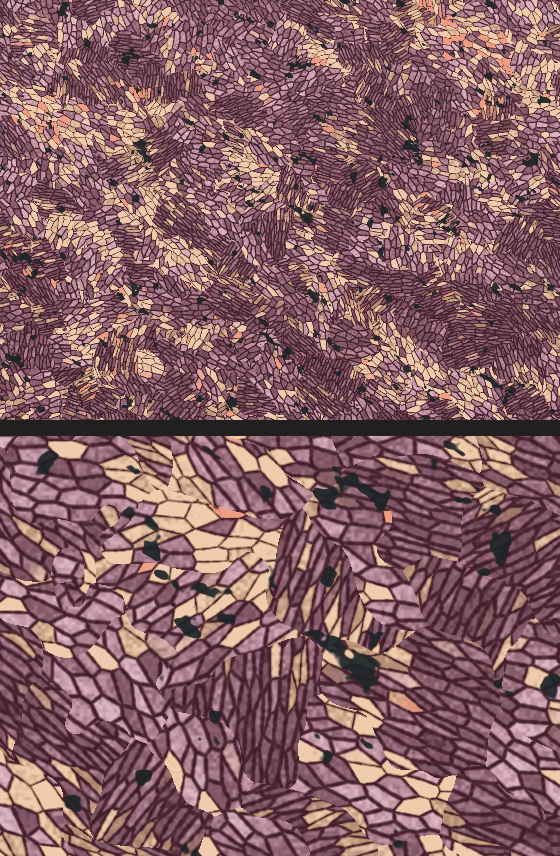
Top: the whole. Bottom: its middle third, enlarged.
Reproduce this texture procedurally as a WebGL 2 fragment shader.

```glsl
#version 300 es
precision highp float;
// Etched metal microstructure: needle-shaped grains in patches of shared direction.
// A coarse Voronoi picks each patch's angle and fineness, a stretched Voronoi inside
// it draws the grains, and noise fields place the warm, pink and dark inclusions.

uniform vec2 u_resolution;
out vec4 fragColor;

// Sizes are in canvas heights
const float PATCH_SIZE = 0.085;
const vec2 COARSE_GRAIN = vec2(0.024, 0.0125);   // length, width
const vec2 FINE_GRAIN = vec2(0.028, 0.0072);
const float FLOW_ANGLE = -0.6;                   // main direction of the structure
const float ANGLE_SPREAD = 1.9;
const float JITTER = 0.85;
const float GAP = 0.0002;                        // etched seam between grains
const float EDGE = 0.0026;
const float WARM_LEVEL = 0.61;
const float PINK_LEVEL = 0.80;
const float PIT_LEVEL = 0.745;
const float SPECKLE = 0.34;

const vec3 SHADOW = vec3(0.25, 0.10, 0.16);
const vec3 PLUM = vec3(0.31, 0.16, 0.21);
const vec3 MAUVE = vec3(0.51, 0.34, 0.40);
const vec3 LILAC = vec3(0.75, 0.57, 0.63);
const vec3 PALE = vec3(0.87, 0.72, 0.76);
const vec3 BROWN = vec3(0.48, 0.33, 0.23);
const vec3 TAN = vec3(0.71, 0.55, 0.45);
const vec3 CREAM = vec3(0.94, 0.80, 0.68);
const vec3 PINK = vec3(0.95, 0.58, 0.49);
const vec3 PIT = vec3(0.11, 0.14, 0.15);

vec2 hash2(vec2 p) {
    vec3 q = fract(p.xyx * vec3(0.1031, 0.1030, 0.0973));
    q += dot(q, q.yzx + 33.33);
    return fract((q.xx + q.yz) * q.zy);
}

float noise(vec2 p) {
    vec2 i = floor(p), f = fract(p);
    f = f * f * (3.0 - 2.0 * f);
    float low = mix(hash2(i).x, hash2(i + vec2(1, 0)).x, f.x);
    float high = mix(hash2(i + vec2(0, 1)).x, hash2(i + vec2(1, 1)).x, f.x);
    return mix(low, high, f.y);
}

float fbm(vec2 p) {
    return 0.55 * noise(p) + 0.3 * noise(p * 2.1 + 17.0) + 0.15 * noise(p * 4.3 + 41.0);
}

// Takes a vector into the frame whose x axis lies along the angle
mat2 frame(float angle) {
    float c = cos(angle), s = sin(angle);
    return mat2(c, -s, s, c);
}

vec2 site(vec2 cell, vec2 seed) {
    return cell + 0.5 + JITTER * (hash2(cell + seed) - 0.5);
}

// Offset to the closest site; id receives its cell
vec2 nearestSite(vec2 q, vec2 seed, out vec2 id) {
    vec2 best = vec2(9.0);
    for (int y = -1; y <= 1; y++)
    for (int x = -1; x <= 1; x++) {
        vec2 cell = floor(q) + vec2(x, y);
        vec2 d = site(cell, seed) - q;
        if (dot(d, d) < dot(best, best)) { best = d; id = cell; }
    }
    return best;
}

// Distance to the grain border, measured in canvas units
float borderDistance(vec2 q, vec2 seed, vec2 id, vec2 a, vec2 size) {
    float dist = 1.0;
    for (int y = -2; y <= 2; y++)
    for (int x = -2; x <= 2; x++) {
        if (x == 0 && y == 0) continue;
        vec2 b = site(id + vec2(x, y), seed) - q;
        dist = min(dist, 0.5 * (dot(b, b) - dot(a, a)) / length((b - a) / size));
    }
    return dist;
}

vec3 ramp(vec3 c0, vec3 c1, vec3 c2, vec3 c3, float t) {
    vec3 low = mix(c0, c1, smoothstep(-0.2, 0.15, t));
    return mix(mix(low, c2, smoothstep(0.1, 0.5, t)), c3, smoothstep(0.5, 0.95, t));
}

void main() {
    float px = 1.0 / u_resolution.y;
    vec2 p = gl_FragCoord.xy * px;
    mat2 flow = frame(FLOW_ANGLE);

    // Patch: shared direction and fineness, with a ragged outline
    vec2 warp = vec2(noise(p * 28.0), noise(p * 28.0 + 60.0)) - 0.5;
    vec2 patchId;
    nearestSite(flow * (p + 0.05 * warp) * vec2(0.8, 1.3) / PATCH_SIZE, vec2(5.0), patchId);
    vec2 r = hash2(patchId + 71.0), s = hash2(patchId + 133.0);
    float fine = smoothstep(0.4, 0.8, 0.6 * s.x + 0.55 * fbm(p * 4.5 + 9.0));
    float patchFine = smoothstep(0.35, 0.8, s.x);

    // Grains
    vec2 size = mix(COARSE_GRAIN, FINE_GRAIN, patchFine);
    mat2 lath = frame(FLOW_ANGLE + ANGLE_SPREAD * (r.x + r.y - 1.0));
    vec2 seed = floor(s * 300.0), id;
    vec2 q = lath * (p + 0.004 * warp.yx) / size;
    vec2 a = nearestSite(q, seed, id);
    float border = borderDistance(q, seed, id, a, size);
    vec2 h = hash2(id + seed + 211.0), k = hash2(id + seed + 389.0);
    vec2 centre = p + (a * size) * lath;

    // Warm streaks along the flow, chosen grain by grain
    float field = fbm(flow * centre * vec2(7.0, 19.0) + 30.0);
    float warm = smoothstep(-0.02, 0.03, field + 0.5 * (h.y - 0.5) - 0.08 * fine - WARM_LEVEL);
    float pinkField = fbm(flow * centre * vec2(13.0, 24.0) + 80.0) - 0.05 * p.x;
    float pink = warm * smoothstep(0.0, 0.04, pinkField + 0.5 * (k.x - 0.5) - PINK_LEVEL + 0.06);

    // Tone: seams, grain brightness, broad shading and surface speckle
    float cover = smoothstep(GAP, GAP + max(EDGE, px), border + 0.0006 * warm);
    float tone = cover * (0.5 + 0.6 * h.x + 0.22 * warm) * (1.0 - 0.3 * fine);
    tone += 0.12 * (p.y - 0.5) + SPECKLE * (noise(p * 330.0) - 0.5);
    vec3 color = ramp(SHADOW, PLUM, MAUVE, mix(LILAC, PALE, smoothstep(0.85, 1.2, tone)), tone);
    vec3 warmColor = ramp(SHADOW, BROWN, TAN, CREAM, tone);
    color = mix(color, warmColor, warm * smoothstep(0.05, 0.3, tone));
    color = mix(color, PINK, 0.85 * pink * smoothstep(0.2, 0.6, tone));

    // Dark pits
    float pit = fbm(flow * p * vec2(30.0, 42.0) + 150.0) + 0.08 * (noise(p * 190.0) - 0.5);
    color = mix(color, PIT, 0.92 * smoothstep(-0.015, 0.025, pit - PIT_LEVEL));
    fragColor = vec4(color, 1.0);
}
```
